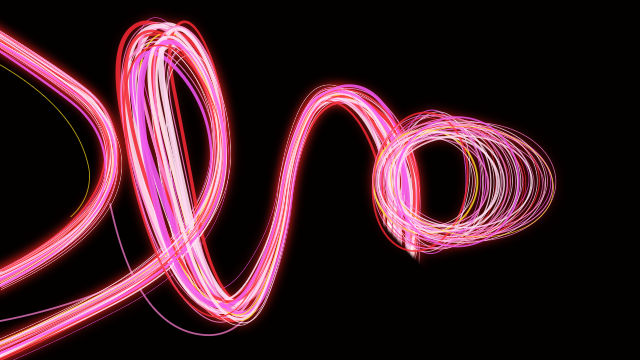
A WebGL 1 fragment shader for this background:

```glsl
precision highp float;
// Neon light trails: a sweeping arc, a looping ribbon and a coil of rings on black.

uniform vec2 u_resolution;

#define STRANDS 34
#define RINGS 46
#define KNOTS 23
#define GLOW_REACH 0.050
#define STRAND_GLOW 0.115
#define RING_GLOW 0.055
#define TWIST 0.42
#define THIN 0.0009
#define THICK 0.0085

const vec3 BLACK = vec3(0.010, 0.0, 0.0);
const vec3 WHITE_PINK = vec3(1.0, 0.86, 0.95);
const vec3 PINK = vec3(0.96, 0.48, 0.80);
const vec3 MAGENTA = vec3(0.90, 0.30, 0.92);
const vec3 RED = vec3(0.92, 0.13, 0.18);
const vec3 YELLOW = vec3(0.98, 0.84, 0.12);
const vec3 HALO = vec3(0.92, 0.13, 0.11);

// Spline knots: position in xy, bundle spread in zw.
vec4 knots[KNOTS];

float hash(float n) { return fract(sin(n * 12.9898 + 4.137) * 43758.5453); }

vec3 neon(float h) {
  if (h < 0.34) return WHITE_PINK;
  if (h < 0.60) return PINK;
  if (h < 0.74) return MAGENTA;
  if (h < 0.92) return RED;
  return YELLOW;
}

float glow(float d) {
  float g = max(0.0, 1.0 - d / GLOW_REACH);
  return g * g * g;
}

float coverage(float d, float halfWidth) {
  return clamp((halfWidth - d) * u_resolution.y + 0.5, 0.0, 1.0);
}

// Distance to a quadratic Bezier curve (x) and its nearest parameter (y).
vec2 curveDistance(vec2 p, vec2 a, vec2 b, vec2 c) {
  vec2 u = 2.0 * (b - a), v = a - 2.0 * b + c;
  float t = clamp(dot(p - a, c - a) / dot(c - a, c - a), 0.0, 1.0);
  for (int i = 0; i < 4; i++) {
    vec2 tangent = u + 2.0 * v * t;
    vec2 gap = a + (u + v * t) * t - p;
    t = clamp(t - dot(gap, tangent) / dot(tangent, tangent), 0.0, 1.0);
  }
  return vec2(length(a + (u + v * t) * t - p), t);
}

// Knot position for one strand, swaying around the bundle axis.
vec2 strandKnot(vec4 knot, float k, vec3 sway) {
  return knot.xy + knot.zw * sway.z * sin(sway.xy + TWIST * k);
}

void setKnots() {
  // Ribbon: tail, big loop, rising neck, falling end.
  knots[0] = vec4(-0.208, -0.065, 0.023, 0.050);
  knots[1] = vec4(0.139, 0.086, 0.028, 0.035);
  knots[2] = vec4(0.463, 0.259, 0.035, 0.032);
  knots[3] = vec4(0.620, 0.479, 0.028, 0.032);
  knots[4] = vec4(0.606, 0.745, 0.032, 0.055);
  knots[5] = vec4(0.481, 0.931, 0.074, 0.055);
  knots[6] = vec4(0.382, 0.850, 0.097, 0.056);
  knots[7] = vec4(0.421, 0.560, 0.125, 0.056);
  knots[8] = vec4(0.523, 0.213, 0.093, 0.060);
  knots[9] = vec4(0.667, 0.097, 0.055, 0.062);
  knots[10] = vec4(0.775, 0.329, 0.025, 0.028);
  knots[11] = vec4(0.806, 0.572, 0.021, 0.019);
  knots[12] = vec4(0.884, 0.745, 0.025, 0.023);
  knots[13] = vec4(1.018, 0.727, 0.051, 0.035);
  knots[14] = vec4(1.125, 0.549, 0.079, 0.028);
  knots[15] = vec4(1.116, 0.306, 0.070, 0.028);
  knots[16] = vec4(1.100, 0.236, 0.060, 0.028);
  // Arc at the left edge.
  knots[17] = vec4(-0.185, 1.000, 0.023, 0.050);
  knots[18] = vec4(0.139, 0.803, 0.028, 0.037);
  knots[19] = vec4(0.306, 0.676, 0.028, 0.032);
  knots[20] = vec4(0.319, 0.479, 0.025, 0.023);
  knots[21] = vec4(0.162, 0.306, 0.028, 0.028);
  knots[22] = vec4(-0.185, 0.139, 0.023, 0.037);
}

void main() {
  vec2 p = gl_FragCoord.xy / u_resolution.y;
  vec3 color = BLACK;
  float halo = 0.0;
  setKnots();

  // Stray strands outside the bundles.
  float inner = min(curveDistance(p, vec2(-0.023, 0.833), vec2(0.22, 0.70), vec2(0.248, 0.525)).x,
                    curveDistance(p, vec2(0.248, 0.525), vec2(0.254, 0.45), vec2(0.197, 0.398)).x);
  float under = min(curveDistance(p, vec2(0.306, 0.433), vec2(0.382, 0.074), vec2(0.579, 0.069)).x,
                    curveDistance(p, vec2(0.579, 0.069), vec2(0.69, 0.07), vec2(0.736, 0.225)).x);
  float tail = curveDistance(p, vec2(-0.012, 0.106), vec2(0.255, 0.155), vec2(0.463, 0.278)).x;
  color = mix(color, YELLOW, 0.75 * coverage(inner, 0.0012));
  color = mix(color, PINK, 0.75 * coverage(min(under, tail), 0.0025));

  // Diagonal cut that ends the ribbon, with a pale rim.
  float cut = p.x > 0.92 ? dot(p - vec2(1.095, 0.347), vec2(-0.734, -0.679)) : -1.0;
  float visible = 1.0 - smoothstep(-0.012, 0.008, cut);
  float rim = smoothstep(-0.05, 0.0, cut);

  // Ribbon and arc strands.
  for (int i = 0; i < STRANDS; i++) {
    float id = float(i);
    vec3 sway = vec3(6.283 * fract(id * 0.5698), 6.283 * hash(id + 41.0), 0.3 + 0.75 * hash(id + 83.0));
    vec2 nearest = vec2(1.0, 0.0);
    for (int k = 0; k < KNOTS - 2; k++) {
      if (k == 15 || k == 16) continue; // gap between the two paths
      vec2 b = strandKnot(knots[k + 1], float(k + 1), sway);
      vec2 a = 0.5 * (strandKnot(knots[k], float(k), sway) + b);
      vec2 c = 0.5 * (b + strandKnot(knots[k + 2], float(k + 2), sway));
      vec2 low = min(a, min(b, c)) - GLOW_REACH, high = max(a, max(b, c)) + GLOW_REACH;
      if (any(lessThan(p, low)) || any(greaterThan(p, high))) continue;
      vec2 hit = curveDistance(p, a, b, c);
      float s0 = knots[k].z, s1 = knots[k + 1].z, s2 = knots[k + 2].z;
      float spread = 0.5 * mix(s0 + s1, s1 + s2, hit.y);
      if (hit.x < nearest.x) nearest = vec2(hit.x, spread);
    }
    float h = fract(id * 0.7549 + 0.3);
    float halfWidth = mix(THIN, THICK, h * h) * (0.2 + 9.0 * nearest.y);
    vec3 tint = mix(neon(fract(id * 0.618 + 0.1)), vec3(1.0), 0.7 * rim);
    color = mix(color, tint, 0.9 * visible * coverage(nearest.x, halfWidth));
    halo += STRAND_GLOW * visible * glow(nearest.x);
  }

  // Coil: rings share a left side and fan out to the right.
  for (int i = 0; i < RINGS; i++) {
    float id = float(i) + 300.0;
    float reach = fract(id * 0.618), size = hash(id + 57.0);
    float left = mix(1.035, 1.11, hash(id + 91.0)), right = mix(1.29, 1.545, reach);
    vec2 radius = vec2(0.5 * (right - left), mix(mix(0.115, 0.205, size), mix(0.13, 0.17, size), reach));
    float tilt = 0.24 * (hash(id + 133.0) - 0.7);
    vec2 q = p - vec2(0.5 * (left + right), 0.495);
    q = vec2(q.x * cos(tilt) + q.y * sin(tilt), q.y * cos(tilt) - q.x * sin(tilt));
    float f = length(q / radius);
    float d = abs(f * (f - 1.0)) / max(length(q / (radius * radius)), 0.001);
    float halfWidth = mix(THIN, 0.0028, pow(hash(id + 171.0), 3.0));
    color = mix(color, neon(0.96 * hash(id + 207.0)), 0.85 * coverage(d, halfWidth));
    halo += RING_GLOW * glow(d);
  }

  // Red light screened over everything.
  color = 1.0 - (1.0 - color) * (1.0 - HALO * (1.0 - exp(-halo)));
  gl_FragColor = vec4(color, 1.0);
}
```
